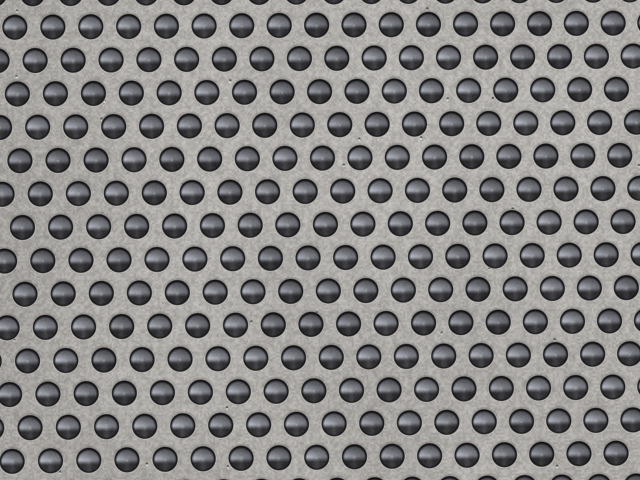
This texture is drawn by a Shadertoy shader. Its source:

```glsl
// Grey cast metal plate with staggered rows of dark, shiny domes set in round holes.

// Lattice, in canvas heights, measured from the top left
const vec2  ORIGIN      = vec2(0.6597, 0.0525);  // dome in the middle of the top row
const vec2  PITCH       = vec2(0.0779, 0.0692);  // column and row spacing
const float ROW_SHEAR   = 0.00304;               // sideways drift per row
const float ROW_SPREAD  = 0.00005;               // spacing gained per row
const float COL_CURVE   = 0.000087;              // spacing lost towards the right
const float COL_RISE    = 0.00054;               // climb of a row per column
const float RISE_SPREAD = 0.00004;               // climb gained per row

// Domes
const float HOLE_RADIUS = 0.0262;
const float DOME_RADIUS = 0.0245;
const float DOME_DROP   = 0.0013;
const float RIM_WIDTH   = 0.0016;

// Surface
const float GRAIN_SCALE = 260.0;
const float GRAIN_DEPTH = 0.17;
const float PIT_CELLS   = 22.0;
const float PIT_CHANCE  = 0.05;

const vec3 PLATE  = vec3(0.67, 0.66, 0.645);
const vec3 RIM    = vec3(0.84, 0.83, 0.80);
const vec3 GAP    = vec3(0.05, 0.05, 0.06);
const vec3 SHADE  = vec3(0.17, 0.165, 0.175);
const vec3 SHEEN  = vec3(0.53, 0.54, 0.57);
const vec3 TIP    = vec3(0.68, 0.68, 0.68);

float hash(vec2 p) {
    return fract(sin(dot(p, vec2(127.1, 311.7))) * 43758.5453);
}

float noise(vec2 p) {
    vec2 i = floor(p), f = fract(p);
    f = f * f * (3.0 - 2.0 * f);
    return mix(mix(hash(i), hash(i + vec2(1, 0)), f.x),
               mix(hash(i + vec2(0, 1)), hash(i + vec2(1, 1)), f.x), f.y);
}

// Offset from the nearest dome centre (y up); id receives its column and row
vec2 nearestDome(vec2 p, out vec2 id) {
    float k = (p.x - ORIGIN.x) / PITCH.x;
    float row = round((p.y - ORIGIN.y + k * COL_RISE) / PITCH.y);
    row = round((p.y - ORIGIN.y + k * (COL_RISE + RISE_SPREAD * row)) / PITCH.y);

    float stagger = 0.5 * mod(row, 2.0);
    float spacing = PITCH.x + ROW_SPREAD * row;
    float start = ORIGIN.x + ROW_SHEAR * row;
    k = (p.x - start) / spacing;
    k += COL_CURVE * k * k / spacing;
    float col = round(k - stagger) + stagger;

    id = vec2(col, row);
    vec2 centre = vec2(start + spacing * col - COL_CURVE * col * col,
                       ORIGIN.y + PITCH.y * row - col * (COL_RISE + RISE_SPREAD * row));
    return (p - centre) * vec2(1, -1);
}

vec3 plateColor(vec2 p, vec2 d, float edge) {
    float grain = 0.65 * noise(p * GRAIN_SCALE) + 0.35 * noise(p * GRAIN_SCALE * 0.45) - 0.5;
    float cloud = noise(p * 5.0) - 0.5;
    vec3 c = PLATE + GRAIN_DEPTH * grain + 0.04 * cloud;
    c += 0.03 * smoothstep(0.0, 0.5, p.x) - 0.02 * p.y;

    // Sparse pits with a lit lower lip
    vec2 cell = floor(p * PIT_CELLS);
    vec2 spot = 0.2 + 0.6 * vec2(hash(cell + 3.1), hash(cell + 7.7));
    vec2 e = (fract(p * PIT_CELLS) - spot) / PIT_CELLS;
    float pit = step(hash(cell), PIT_CHANCE);
    c -= 0.3 * pit * smoothstep(0.004, 0.001, length(e));
    c += 0.2 * pit * smoothstep(0.003, 0.001, length(e - vec2(0.0, 0.003)));

    // Soft shade above each hole, bright worn rim mostly below it
    float up = d.y / max(length(d), 0.0001);
    c *= 1.0 - 0.18 * smoothstep(0.007, 0.0, edge) * smoothstep(-0.2, 0.9, up);
    float rim = smoothstep(RIM_WIDTH * 1.6, RIM_WIDTH * 0.4, edge);
    return mix(c, RIM, rim * mix(0.85, 0.3, smoothstep(-0.5, 0.8, up)));
}

vec3 domeColor(vec2 q, vec2 id) {
    float r = length(q);
    float level = 0.9 + 0.2 * hash(id);

    // Sky sheen on the upper half, strongest in a band to the left of the tip
    float lit = smoothstep(-0.38, 0.12, q.y) * (1.0 - 0.55 * smoothstep(0.15, 0.95, q.y));
    lit *= 0.9 - 0.28 * q.x;
    lit += 0.2 * exp(-18.0 * q.y * q.y) * smoothstep(0.3, -0.4, q.x);
    lit += 0.2 * exp(-14.0 * q.x * q.x) * smoothstep(0.0, -0.35, q.y);
    vec3 c = mix(SHADE, SHEEN, lit) * level;

    // Turned tip with a faint ring
    float tipSize = mix(0.14, 0.26, hash(id + 5.3));
    c = mix(c, TIP, 0.45 * smoothstep(tipSize, 0.03, r));
    c += 0.07 * smoothstep(0.05, 0.0, abs(r - tipSize)) * (hash(id + 9.1) - 0.2);
    c += 0.04 * (noise(q * 9.0 + id * 13.0) - 0.5);
    return mix(c, GAP, 0.75 * smoothstep(0.78, 1.02, r));
}

void mainImage(out vec4 fragColor, in vec2 fragCoord) {
    float px = 1.0 / iResolution.y;
    vec2 p = vec2(fragCoord.x, iResolution.y - fragCoord.y) * px;

    vec2 id;
    vec2 d = nearestDome(p, id);
    vec2 fromDome = d + vec2(0.0, DOME_DROP);
    float hole = length(d) - HOLE_RADIUS;
    float dome = length(fromDome) - DOME_RADIUS;

    vec3 inside = mix(domeColor(fromDome / DOME_RADIUS, id), GAP, smoothstep(-px, px, dome));
    vec3 color = mix(inside, plateColor(p, d, hole), smoothstep(-px, px, hole));
    fragColor = vec4(clamp(color, 0.0, 1.0), 1.0);
}
```
